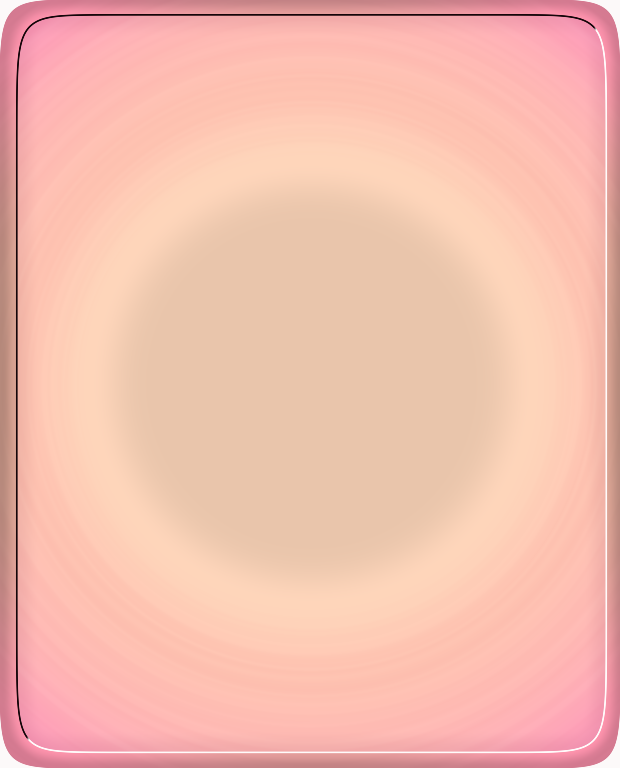
This background is drawn by a Shadertoy shader. Its source:

```glsl
// A beige disc with a soft bright rim sits in a peach to pink radial wash with
// fine concentric grain. A superellipse bevel line, dark on the upper left and
// white on the lower right, divides the wash from a shaded outer border.

// Layout, in units of the canvas height
const vec2  PANEL_OFFSET = vec2(0.0020, 0.0005);
const float DISC_RADIUS  = 0.287;
const float DISC_GLOW    = 0.095;   // depth of the glow inside the disc
const float BORDER       = 0.0198;  // gap between canvas edge and bevel line
const float LINE_HALF    = 0.0011;
const float INNER_POWER  = 18.0;    // squareness of the bevel line
const float OUTER_POWER  = 19.0;    // squareness of the outer shape
const float GRAIN_AMOUNT = 0.022;
const float GRAIN_RINGS  = 260.0;   // rings per canvas height

// Colours
const vec3 DISC_COLOR   = vec3(0.914, 0.773, 0.671);
const vec3 GLOW_COLOR   = vec3(0.995, 0.835, 0.730);
const vec3 PEACH_COLOR  = vec3(0.996, 0.765, 0.695);
const vec3 ROSE_COLOR   = vec3(0.998, 0.720, 0.705);
const vec3 PINK_COLOR   = vec3(0.995, 0.590, 0.730);
const vec3 BORDER_SIDE  = vec3(0.790, 0.595, 0.535);
const vec3 BORDER_END   = vec3(0.925, 0.530, 0.630);
const vec3 DARK_LINE    = vec3(0.080, 0.020, 0.035);
const vec3 LIGHT_LINE   = vec3(1.000, 0.985, 0.985);
const vec3 OUTSIDE      = vec3(0.990, 0.975, 0.975);

float hash(float n) {
    n = fract(n * 0.1031);
    n *= n + 33.33;
    return fract(n * (n + n));
}

float noise(float x) {
    float cell = floor(x);
    float t = fract(x);
    return mix(hash(cell), hash(cell + 1.0), t * t * (3.0 - 2.0 * t));
}

// Approximate signed distance to a superellipse, negative inside
float superellipse(vec2 p, vec2 halfSize, float power) {
    vec2 q = abs(p) / halfSize;
    float largest = max(max(q.x, q.y), 1e-4);
    vec2 ratio = q / largest;
    float sum = pow(ratio.x, power) + pow(ratio.y, power);
    float scale = pow(sum, 1.0 / power);
    vec2 slope = pow(ratio / scale, vec2(power - 1.0)) / halfSize;
    return (largest * scale - 1.0) / length(slope);
}

// Concentric grain from rings with slightly shifted centres
float ringGrain(vec2 p) {
    float total = 0.0;
    for (int i = 0; i < 3; i++) {
        float k = float(i);
        vec2 shift = 0.012 * (vec2(hash(k + 3.0), hash(k + 17.0)) - 0.5);
        float rings = GRAIN_RINGS / (1.0 + 0.8 * k);
        total += noise(length(p - shift) * rings + 40.0 * k) - 0.5;
    }
    return total / 1.5;
}

vec3 wash(vec2 p) {
    float r = length(p);

    // Radial gradient around the disc
    vec3 color = mix(GLOW_COLOR, PEACH_COLOR, smoothstep(DISC_RADIUS, 0.38, r));
    color = mix(color, ROSE_COLOR, smoothstep(0.37, 0.50, r));
    color = mix(color, PINK_COLOR, smoothstep(0.46, 0.63, r));
    float grainMask = smoothstep(DISC_RADIUS, DISC_RADIUS + 0.06, r);
    color += GRAIN_AMOUNT * grainMask * ringGrain(p) * vec3(0.3, 1.0, 0.8);

    // Flat disc brightening towards its rim
    float glow = smoothstep(DISC_RADIUS - DISC_GLOW, DISC_RADIUS, r);
    vec3 disc = mix(DISC_COLOR, GLOW_COLOR, glow * glow);
    return mix(disc, color, smoothstep(-0.004, 0.004, r - DISC_RADIUS));
}

void mainImage(out vec4 fragColor, in vec2 fragCoord) {
    float pixel = 1.0 / iResolution.y;
    vec2 halfCanvas = 0.5 * iResolution.xy * pixel;
    vec2 p = fragCoord * pixel - halfCanvas;
    vec2 panel = p - PANEL_OFFSET;
    vec2 halfPanel = halfCanvas - BORDER;
    float inner = superellipse(panel, halfPanel, INNER_POWER);
    float outer = superellipse(p, halfCanvas + 0.001, OUTER_POWER);

    // Wash with a soft shade near the bevel line
    vec3 color = wash(panel);
    color *= 1.0 - vec3(0.05, 0.07, 0.06) * smoothstep(-0.030, 0.0, inner);

    // Border, pinker at the corners and darker outwards
    float corner = smoothstep(0.40, 0.62, length(p));
    vec3 border = mix(BORDER_SIDE, BORDER_END, corner);
    border *= mix(1.08, 0.90, smoothstep(0.0, BORDER, inner));
    border += 0.5 * GRAIN_AMOUNT * ringGrain(p);
    color = mix(color, border, smoothstep(-0.5 * pixel, 0.5 * pixel, inner));

    // Bevel line, lit from the lower right
    vec2 side = panel / halfPanel;
    float lit = smoothstep(-0.01, 0.01, side.x - side.y);
    float line = 1.0 - smoothstep(-0.5 * pixel, 0.5 * pixel, abs(inner) - LINE_HALF);
    color = mix(color, mix(DARK_LINE, LIGHT_LINE, lit), line);

    // Clipped outer corners
    color = mix(color, OUTSIDE, smoothstep(-0.5 * pixel, 0.5 * pixel, outer));
    fragColor = vec4(clamp(color, 0.0, 1.0), 1.0);
}
```
